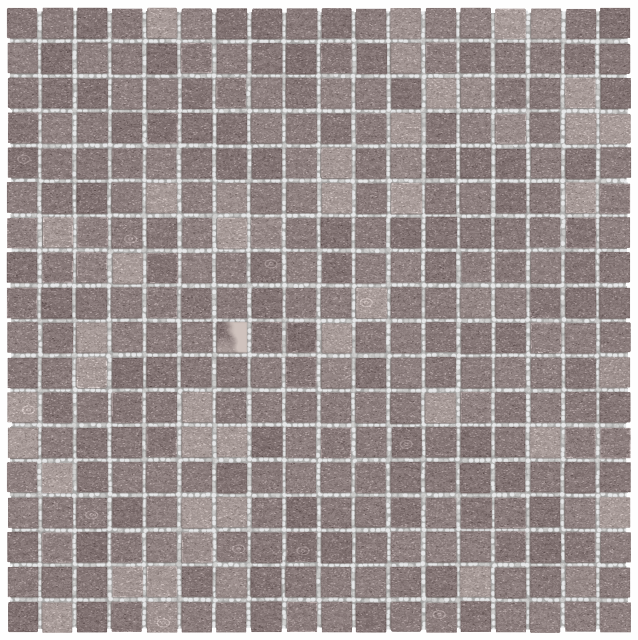
Give the GLSL for this texture, as a Shadertoy shader.

```glsl
const float TILES = 18.0;
const vec2 GRID_MIN = vec2(0.0080, 0.0085);
const vec2 GRID_MAX = vec2(0.9920, 0.9908);

const vec3 PAPER = vec3(0.995);
const vec3 GROUT = vec3(0.80, 0.80, 0.795);
const vec3 BEAD = vec3(0.90, 0.905, 0.91);
const vec3 CREVICE = vec3(0.43, 0.39, 0.38);
const vec3 STONE_DARK = vec3(0.475, 0.415, 0.415);
const vec3 STONE_MID = vec3(0.575, 0.520, 0.517);
const vec3 STONE_PALE = vec3(0.655, 0.605, 0.595);
const vec3 CREAM = vec3(0.81, 0.76, 0.74);

float hash(vec2 p, float seed) {
    vec3 q = fract(vec3(p.xyx + seed * 7.31) * vec3(0.1031, 0.1030, 0.0973));
    q += dot(q, q.yzx + 33.33);
    return fract((q.x + q.y) * q.z);
}

// Nearest feature point: distance and a random value of its cell
vec2 cellular(vec2 p, float jitter, float seed) {
    vec2 cell = floor(p), nearest = vec2(9.0, 0.0);
    for (int y = -1; y <= 1; y++)
    for (int x = -1; x <= 1; x++) {
        vec2 c = cell + vec2(x, y);
        vec2 offset = vec2(hash(c, seed), hash(c, seed + 1.0)) - 0.5;
        float d = length(c + 0.5 + jitter * offset - p);
        if (d < nearest.x) nearest = vec2(d, hash(c, seed + 2.0));
    }
    return nearest;
}

float roundedBox(vec2 p, vec2 halfSize, float radius) {
    vec2 q = abs(p) - halfSize + radius;
    return length(max(q, 0.0)) + min(max(q.x, q.y), 0.0) - radius;
}

// Horizontal, slightly wavy sediment lines
float sediment(vec2 p, float phase) {
    float bend = sin(p.x * 6.0 + phase) + 0.5 * sin(p.x * 15.0 - phase * 2.0);
    return 0.5 * sin(p.y * 21.0 + bend + phase)
         + 0.3 * sin(p.y * 47.0 - 1.7 * bend + p.x * 9.0)
         + 0.2 * sin(p.y * 83.0 + 2.3 * bend - p.x * 17.0);
}

// Thin oval rings left by a shell
float fossil(vec2 p, vec2 center, float aa) {
    float r = length((p - center) * vec2(1.0, 1.5));
    float rings = smoothstep(0.025 + aa, 0.0, abs(r - 0.17))
                + smoothstep(0.025 + aa, 0.0, abs(r - 0.05));
    return min(rings, 1.0);
}

vec3 stone(vec2 p, vec2 id, float aa) {
    float tone = hash(id, 1.0);
    float pale = smoothstep(0.80, 0.92, hash(id, 2.0));
    vec3 color = mix(STONE_DARK, STONE_MID, 0.25 + 0.65 * tone);
    color = mix(color, STONE_PALE, pale);

    // Grain, flecks and pits
    color += 0.022 * sediment(p, 6.283 * hash(id, 3.0));
    vec2 place = p + id * 3.0;
    vec2 fleck = cellular(place * vec2(11.0, 17.0), 1.0, 4.0);
    vec2 speck = cellular(place * vec2(19.0, 27.0), 1.0, 8.0);
    color += 0.13 * smoothstep(0.5, 0.1, fleck.x) * smoothstep(0.62, 0.95, fleck.y);
    color -= 0.10 * smoothstep(0.5, 0.1, fleck.x) * smoothstep(0.22, 0.0, fleck.y);
    color += 0.085 * (speck.y - 0.5);

    // Occasional fossil
    vec2 center = 0.4 * (vec2(hash(id, 5.0), hash(id, 6.0)) - 0.5);
    float hasFossil = step(0.975, hash(id, 7.0));
    color += 0.13 * hasFossil * fossil(p, center, aa);

    // A single tile crossed by a cream vein
    float veined = step(length(id - vec2(6.0, 8.0)), 0.5);
    float slope = p.x + 0.45 * p.y + 0.04 * sin(p.y * 13.0);
    float vein = smoothstep(-0.15, 0.22, slope) + 0.45 * smoothstep(0.1, -0.3, p.y);
    return mix(color, CREAM, veined * min(vein, 1.0));
}

vec3 grout(vec2 g, float edge, float depth) {
    vec2 bead = cellular(g * 6.0 + 0.5, 0.45, 11.0);
    vec3 color = GROUT + 0.07 * (cellular(g * 13.0, 1.0, 15.0).y - 0.5);
    color = mix(color, color * 0.86, smoothstep(0.3, 0.6, bead.x));
    color = mix(color, BEAD, smoothstep(0.48, 0.28, bead.x) * step(0.3, bead.y));
    return mix(color, CREVICE, depth * smoothstep(0.055, 0.0, edge));
}

void mainImage(out vec4 fragColor, in vec2 fragCoord) {
    vec2 uv = fragCoord / iResolution.xy;
    vec2 g = (uv - GRID_MIN) / (GRID_MAX - GRID_MIN) * TILES;
    float aa = 0.6 * TILES / min(iResolution.x, iResolution.y);

    // Each tile sits a little off its place
    vec2 id = clamp(floor(g), 0.0, TILES - 1.0);
    vec2 shift = 0.035 * (vec2(hash(id, 20.0), hash(id, 21.0)) - 0.5);
    vec2 p = g - id - 0.5 - shift;
    vec2 halfSize = 0.433 + 0.012 * (vec2(hash(id, 22.0), hash(id, 23.0)) - 0.5);
    float edge = roundedBox(p, halfSize, 0.02 + 0.05 * pow(hash(id, 24.0), 4.0));

    // Mesh backing, stopping short of the outer tile edges
    float sheet = roundedBox(g - 0.5 * TILES, vec2(0.5 * TILES - 0.17), 0.1);
    sheet += 0.07 * (cellular(g * 3.0, 1.0, 30.0).y - 0.5);
    float lowerLeft = smoothstep(0.25, -0.25, p.x + p.y);
    float depth = mix(0.3, 0.85, lowerLeft) * (0.45 + 0.55 * hash(id, 25.0));
    vec3 color = mix(grout(g, edge, depth), PAPER, smoothstep(-aa, aa, sheet));

    // Tile face with an uneven polished rim
    vec3 face = stone(p, id, aa);
    float rim = smoothstep(-0.05, -0.01, edge);
    float glint = smoothstep(0.7, 1.0, hash(id, 26.0)) * cellular(g * 7.0, 1.0, 35.0).y;
    face += rim * (0.22 * glint - 0.035);
    color = mix(color, face, smoothstep(aa, -aa, edge));

    fragColor = vec4(clamp(color, 0.0, 1.0), 1.0);
}
```
